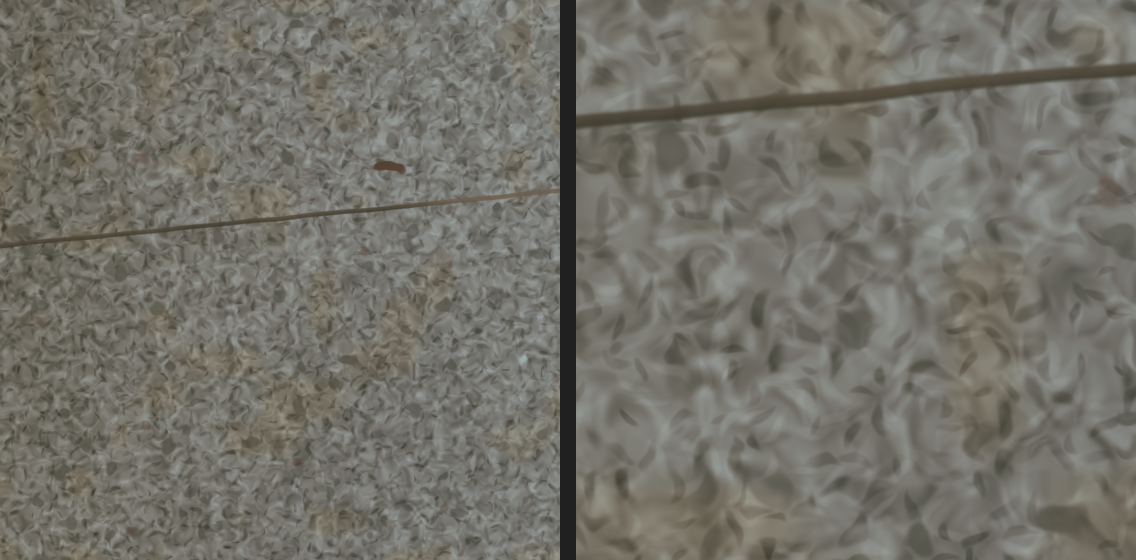
Left: the whole. Right: its middle third, enlarged.
Reproduce this texture procedurally as a Shadertoy shader.

```glsl
// Worn terrazzo floor: grey-olive stone packed with curved slivers and dark chips,
// crossed by one thin slanted joint. Warped value noise gives the wispy ground,
// jittered cells scatter the grains, and a three-stop ramp turns tone into colour.

const vec3 SHADOW_OLIVE = vec3(0.31, 0.31, 0.27);
const vec3 STONE_GREY = vec3(0.45, 0.44, 0.41);
const vec3 PALE_GREY = vec3(0.54, 0.55, 0.53);
const vec3 RUST = vec3(0.32, 0.23, 0.18);
const vec3 JOINT_DARK = vec3(0.25, 0.235, 0.18);
const vec3 JOINT_WARM = vec3(0.43, 0.37, 0.31);

float hash(vec2 p) {
    return fract(sin(dot(p, vec2(127.1, 311.7))) * 43758.5);
}

float noise(vec2 p) {
    vec2 cell = floor(p), f = fract(p);
    f = f * f * (3.0 - 2.0 * f);
    float low = mix(hash(cell), hash(cell + vec2(1, 0)), f.x);
    float high = mix(hash(cell + vec2(0, 1)), hash(cell + vec2(1, 1)), f.x);
    return mix(low, high, f.y);
}

vec2 noise2(vec2 p) {
    return vec2(noise(p), noise(p + 37.3)) - 0.5;
}

vec2 rotate(vec2 p, float angle) {
    float c = cos(angle), s = sin(angle);
    return vec2(c * p.x + s * p.y, c * p.y - s * p.x);
}

// Soft bent ellipse, 1 inside and 0 outside
float grain(vec2 p, vec2 halfSize, float bend, float softness) {
    p.y += bend * p.x * p.x;
    return 1.0 - smoothstep(1.0 - softness, 1.0 + softness, length(p / halfSize));
}

// One layer of scattered grains; sizes are in cell units
float grains(vec2 p, float density, float share, vec2 halfSize, float bend, float softness, float seed) {
    p *= density;
    vec2 home = floor(p);
    float cover = 0.0;
    for (int y = -1; y <= 1; y++) {
        for (int x = -1; x <= 1; x++) {
            vec2 cell = home + vec2(x, y);
            vec2 id = cell + seed;
            if (hash(id + 5.7) > share) continue;
            vec2 centre = cell + vec2(hash(id), hash(id + 11.3));
            float angle = 0.8 + 2.8 * (hash(id + 23.1) - 0.5);
            vec2 size = halfSize * mix(0.65, 1.3, hash(id + 31.9));
            float curve = bend * (hash(id + 43.7) - 0.5);
            float strength = mix(0.55, 1.0, hash(id + 53.3));
            cover = max(cover, strength * grain(rotate(p - centre, angle), size, curve, softness));
        }
    }
    return cover;
}

vec3 stoneRamp(float tone) {
    vec3 lower = mix(SHADOW_OLIVE, STONE_GREY, (tone - 0.31) / 0.13);
    vec3 upper = mix(STONE_GREY, PALE_GREY, (tone - 0.44) / 0.11);
    return tone < 0.44 ? lower : upper;
}

void mainImage(out vec4 fragColor, in vec2 fragCoord) {
    vec2 uv = fragCoord / iResolution.xy;
    vec2 p = fragCoord / iResolution.y;
    vec2 warped = p + 0.022 * noise2(p * 48.0);
    vec2 rough = p + 0.009 * noise2(p * 75.0);

    // Wispy ground and uneven light
    float tone = 0.458;
    tone += 0.17 * (noise(warped * 85.0) - 0.5);
    tone += 0.09 * (noise(warped * 150.0 + 9.0) - 0.5);
    tone += 0.055 * (uv.x - 0.5) + 0.045 * (noise(p * 3.0 + 4.0) - 0.5);

    // Pale and dark slivers, then larger chips
    tone += 0.055 * grains(rough, 46.0, 0.75, vec2(0.50, 0.14), 1.8, 0.45, 71.0);
    tone -= 0.10 * grains(rough, 50.0, 0.80, vec2(0.44, 0.17), 1.8, 0.40, 13.0);
    float chips = grains(rough, 18.0, 0.32, vec2(0.23, 0.15), 1.0, 0.25, 29.0);
    tone = mix(tone, 0.315 + 0.03 * uv.x, 0.85 * chips);
    vec3 color = stoneRamp(clamp(tone, 0.25, 0.61));

    // Warm stains to the left, cooler stone to the right
    float stain = smoothstep(0.66, 0.9, noise(p * 14.0 + 2.0));
    color *= mix(vec3(1.0), vec3(1.02, 0.97, 0.88), 0.7 * stain);
    color += mix(vec3(0.006, 0.0, -0.010), vec3(-0.004, 0.002, 0.012), uv.x);

    // A rust flake, small rusty grains and a bright glint
    float flake = grain(rotate(rough - vec2(0.692, 0.704), -0.08), vec2(0.028, 0.010), 6.0, 0.2);
    float specks = grains(rough, 11.0, 0.10, vec2(0.12, 0.08), 1.0, 0.4, 83.0);
    color = mix(color, RUST, max(0.9 * flake, 0.5 * specks));
    color = mix(color, vec3(0.65, 0.72, 0.72), 0.8 * grain(rough - vec2(0.932, 0.358), vec2(0.008), 0.0, 0.5));

    // Slanted joint, dark to the left and worn warm to the right
    float jointY = mix(0.561, 0.659, uv.x) + 0.002 * (noise(vec2(p.x * 18.0, 3.0)) - 0.5);
    float offset = uv.y - jointY;
    float joint = 1.0 - smoothstep(0.0022, 0.0058, abs(offset));
    float wear = smoothstep(0.66, 0.85, uv.x) + 0.35 * noise(vec2(p.x * 11.0, 8.0));
    vec3 jointColor = mix(JOINT_DARK, JOINT_WARM, clamp(wear + 70.0 * offset, 0.0, 1.0));
    color = mix(color, jointColor, 0.88 * joint);

    fragColor = vec4(color, 1.0);
}
```
